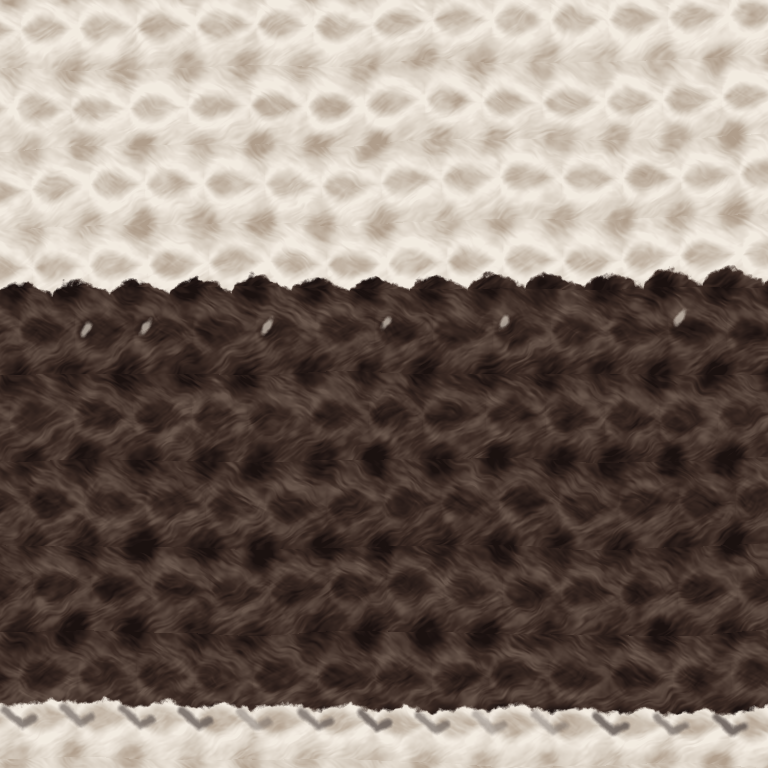
A Shadertoy shader for this texture:

```glsl
const float STITCHES = 13.0;          // stitches across the canvas
const float CREAM_PITCH = 0.104;      // row heights
const float BROWN_PITCH = 0.112;
const float CREAM_HOLE_ROW = 0.091;   // first row of holes, from the top
const float BROWN_HOLE_ROW = 0.488;
const float LOWER_HOLE_ROW = 0.985;
const float UPPER_EDGE = 0.388;       // borders of the brown band, from the top
const float LOWER_EDGE = 0.908;
const float UPPER_TILT = -0.018;
const float LOWER_TILT = 0.014;
const float WOBBLE = 0.010;
const float FUZZ = 0.007;
const float PI = 3.14159;

const vec3 CREAM_DEEP = vec3(0.69, 0.62, 0.55);
const vec3 CREAM_MID = vec3(0.84, 0.80, 0.75);
const vec3 CREAM_LIGHT = vec3(0.95, 0.92, 0.88);
const vec3 BROWN_DEEP = vec3(0.10, 0.065, 0.06);
const vec3 BROWN_MID = vec3(0.23, 0.165, 0.14);
const vec3 BROWN_LIGHT = vec3(0.40, 0.33, 0.29);
const vec3 GAP_GREY = vec3(0.40, 0.36, 0.34);

float hash(vec2 p) {
    return fract(sin(dot(p, vec2(127.1, 311.7))) * 43758.5453);
}

float noise(vec2 p) {
    vec2 i = floor(p), f = fract(p);
    f = f * f * (3.0 - 2.0 * f);
    return mix(mix(hash(i), hash(i + vec2(1, 0)), f.x),
               mix(hash(i + vec2(0, 1)), hash(i + vec2(1, 1)), f.x), f.y);
}

float fbm(vec2 p) {
    float sum = 0.0, amp = 0.5;
    for (int i = 0; i < 4; i++) {
        sum += amp * noise(p);
        p = mat2(0.8, 0.6, -0.6, 0.8) * p * 2.05 + 7.3;
        amp *= 0.5;
    }
    return sum;
}

// Fine strands lying along a slope, centred on zero
float strands(vec2 p, float slope) {
    vec2 q = vec2(p.x + slope * p.y, p.y - slope * p.x);
    q.y += 0.012 * noise(q * 45.0);
    return noise(q * vec2(45.0, 190.0)) + 0.6 * noise(q * vec2(95.0, 330.0) + 4.0) - 0.8;
}

float rowShift(float row) {
    return 0.4 * hash(vec2(row, 5.0));
}

// Brightness of the knit: chained loops alternating with rows of holes
float knit(vec2 p, float holeRow, float pitch, float loopGain, float fibreGain) {
    float t = (p.y - holeRow) / pitch;

    float row = floor(t + 0.5);
    float x = p.x * STITCHES + rowShift(row);
    float vary = hash(vec2(floor(x), row));
    vec2 h = vec2(fract(x) - 0.5 + 0.16 * (vary - 0.5), t - row);
    h.x += 0.3 * h.y;
    float hole = 1.0 - smoothstep(0.25, 1.0, length(h / vec2(0.38, 0.29)));
    hole *= 0.55 + 0.45 * vary;

    float chain = floor(t);
    float f = fract(p.x * STITCHES + rowShift(chain) + 0.45);
    float v = t - chain - 0.5;
    float leaf = 0.25 * sin(PI * pow(f, 0.7));
    float gap = (abs(v) - leaf) / 0.11;
    float loop = exp(-gap * gap);
    float inner = smoothstep(0.0, 0.16, leaf - abs(v));

    float side = smoothstep(-0.25, 0.25, v + 0.5 * (noise(p * 30.0) - 0.5));
    float fibre = mix(strands(p, 0.6), strands(p + 3.0, -0.6), side);
    float mottling = fbm(p * 42.0) - 0.47;
    return 0.58 + loopGain * (0.32 * loop - 0.38 * inner) - 0.62 * hole
         + fibreGain * fibre + 0.55 * mottling;
}

vec3 ramp(vec3 deep, vec3 mid, vec3 light, float k) {
    k = 2.0 * clamp(k, 0.0, 1.0);
    return k < 1.0 ? mix(deep, mid, k) : mix(mid, light, k - 1.0);
}

float segment(vec2 p, vec2 a, vec2 b) {
    vec2 d = b - a;
    return length(p - a - d * clamp(dot(p - a, d) / dot(d, d), 0.0, 1.0));
}

void mainImage(out vec4 fragColor, in vec2 fragCoord) {
    vec2 uv = fragCoord / iResolution.xy;
    uv.y = 1.0 - uv.y;
    vec2 p = uv + WOBBLE * (vec2(noise(uv * 9.0), noise(uv * 9.0 + 31.0)) - 0.5);
    float fuzz = FUZZ * (fbm(uv * 110.0) - 0.47) * 2.0;
    float cell = p.x * STITCHES;

    // Cream yarn above and below
    bool isLower = uv.y > 0.65;
    vec2 q = p - vec2(0.0, p.x * (isLower ? LOWER_TILT : UPPER_TILT));
    float creamLight = knit(q, isLower ? LOWER_HOLE_ROW : CREAM_HOLE_ROW, CREAM_PITCH, 1.0, 0.26);
    vec3 cream = ramp(CREAM_DEEP, CREAM_MID, CREAM_LIGHT, creamLight + 0.08);

    // Grey hooked gaps along the lower border
    vec2 g = vec2(fract(cell + 0.2) - 0.5, (q.y - LOWER_EDGE - 0.025) * STITCHES);
    float hook = min(segment(g, vec2(-0.22, -0.16), vec2(0.06, 0.10)),
                     segment(g, vec2(0.06, 0.10), vec2(0.25, 0.0)));
    float hookVary = hash(vec2(floor(cell + 0.2), 8.0));
    float hookMask = 1.0 - smoothstep(0.02, 0.11, hook + 4.0 * fuzz);
    if (isLower) cream = mix(cream, GAP_GREY, hookMask * (0.4 + 0.5 * hookVary));

    // Brown yarn, with cream showing through below its upper border
    float brownLight = knit(p, BROWN_HOLE_ROW, BROWN_PITCH, 0.6, 0.38);
    vec3 brown = ramp(BROWN_DEEP, BROWN_MID, BROWN_LIGHT, brownLight);
    vec2 s = vec2(fract(cell) - 0.5, (q.y - 0.431) * STITCHES);
    float speck = length(vec2(s.x + 0.5 * s.y, s.y * 0.6)) + 5.0 * fuzz;
    float shown = step(0.45, hash(vec2(floor(cell), 3.0))) * (isLower ? 0.0 : 0.7);
    brown = mix(brown, CREAM_MID, shown * (1.0 - smoothstep(0.03, 0.10, speck)));

    // Scalloped, fuzzy borders
    float bump = sin(PI * pow(fract(cell + 0.1), 0.75));
    float top = UPPER_EDGE + UPPER_TILT * p.x - 0.018 * bump + fuzz;
    float bottom = LOWER_EDGE + LOWER_TILT * p.x + 0.008 * bump + fuzz;
    float band = smoothstep(-0.003, 0.003, p.y - top) * smoothstep(-0.003, 0.003, bottom - p.y);
    fragColor = vec4(mix(cream, brown, band), 1.0);
}
```
